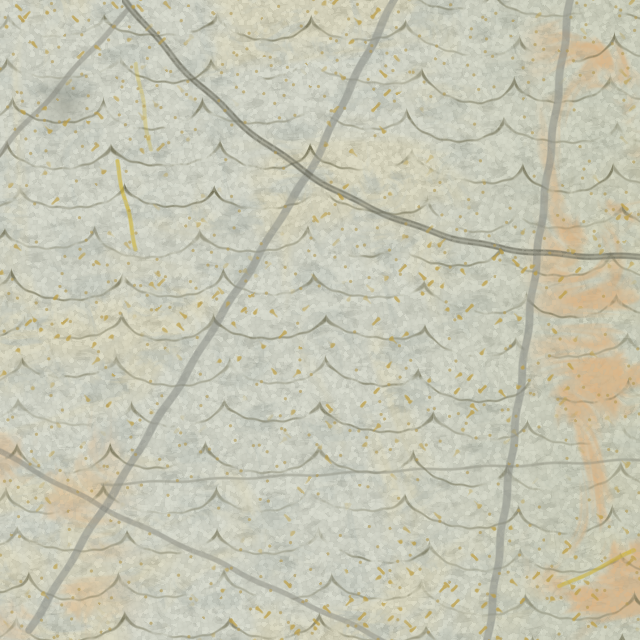
A WebGL 2 fragment shader for this pattern:

```glsl
#version 300 es
precision highp float;
uniform vec2 u_resolution;
out vec4 fragColor;

float hash(vec2 c) {
  return fract(sin(dot(c, vec2(41.3, 289.1))) * 4375.5);
}

// Layered, warped sines, roughly -1 to 1
float mottle(vec2 p) {
  float sum = 0.0, amp = 0.7;
  for (int i = 0; i < 5; i++) {
    p = mat2(0.8, -0.6, 0.6, 0.8) * p * 1.8 + 1.7;
    p += 0.7 * sin(p.yx);
    sum += amp * sin(p.x) * sin(p.y);
    amp *= 0.65;
  }
  return sum;
}

// Cellular noise: distance to the nearest point, and its random id
vec2 cells(vec2 p) {
  vec2 nearest = vec2(9.0, 0.0);
  for (int j = -1; j <= 1; j++)
    for (int i = -1; i <= 1; i++) {
      vec2 c = floor(p) + vec2(i, j);
      float d = length(c + vec2(hash(c), hash(c + 57.0)) - p);
      if (d < nearest.x) nearest = vec2(d, hash(c + 113.0));
    }
  return nearest;
}

float stroke(float d, float halfWidth) {
  float px = 1.0 / min(u_resolution.x, u_resolution.y);
  return 1.0 - smoothstep(halfWidth - px, halfWidth + px, d);
}

float segment(vec2 p, vec2 a, vec2 b) {
  vec2 ab = b - a;
  return length(p - a - ab * clamp(dot(p - a, ab) / dot(ab, ab), 0.0, 1.0));
}

// Rows of sagging arcs with raised cusps; y runs down
float scallops(vec2 p) {
  float ink = 0.0;
  float sink = 0.033 * smoothstep(0.5, 0.82, p.x);
  float nearRow = floor((p.y - sink - 0.026) * 14.9);
  for (int k = -1; k <= 1; k++) {
    float row = nearRow + float(k);
    float shift = 0.32 * (hash(vec2(row, 3.0)) - 0.5);
    float u = p.x * 6.35 - 0.1 + shift + 0.07 * sin(p.x * 13.0 + row * 2.3);
    vec2 id = vec2(floor(u), row);
    float s = abs(2.0 * fract(u) - 1.0);
    float depth = mix(0.028, 0.039, hash(id));
    float rise = 0.75 * pow(s, 2.3) + 0.25 * pow(s, 12.0);
    float slope = depth * 12.7 * (1.72 * pow(s, 1.3) + 3.0 * pow(s, 11.0));
    float y = 0.026 + row / 14.9 + sink + depth * (1.0 - rise)
            + 0.003 * sin(p.x * 17.0 + row * 1.9) + 0.001 * sin(p.x * 210.0 + row);
    float d = abs(p.y - y) / sqrt(1.0 + slope * slope);
    float wear = mix(0.4, 1.0, hash(id + 20.0)) * (0.8 + 0.35 * smoothstep(0.7, 1.0, s));
    wear *= smoothstep(-0.9, 0.3, mottle(p * 16.0 + row));
    ink = max(ink, wear * stroke(d, 0.0016 + 0.0009 * smoothstep(0.75, 1.0, s)));
  }
  return ink;
}

void main() {
  vec2 p = gl_FragCoord.xy / u_resolution;
  p.y = 1.0 - p.y;
  float cloud = mottle(p * 5.0), patches = mottle(p * 21.0 + 4.0);
  vec2 grain = cells(p * 150.0);
  float rough = 0.75 + 0.35 * grain.y;

  // Mottled plaster ground
  vec3 color = mix(vec3(0.81, 0.82, 0.77), vec3(0.83, 0.82, 0.73), smoothstep(-0.1, 0.8, cloud));
  color = mix(color, vec3(0.75, 0.77, 0.73), 0.7 * smoothstep(0.0, 0.9, patches));
  color = mix(color, vec3(0.77, 0.78, 0.69), 0.5 * smoothstep(0.55, 0.95, p.x));
  color += 0.065 * (grain.y - 0.5) + 0.03 * (0.5 - grain.x);
  color -= 0.05 * smoothstep(0.2, 0.9, mottle(p * 47.0));
  color -= 0.13 * exp(-900.0 * dot(p - vec2(0.1, 0.16), p - vec2(0.1, 0.16))) * rough;

  // Rust stains near the right edge and lower left
  float stainArea = smoothstep(0.8, 0.9, p.x)
                  + 0.6 * smoothstep(0.25, 0.1, p.x) * smoothstep(0.55, 0.72, p.y);
  float stain = stainArea * smoothstep(-0.1, 0.8, mottle(p * 10.0 + 2.0)) * rough;
  color = mix(color, vec3(0.86, 0.67, 0.46), 0.65 * stain);

  // Scalloped ink
  color = mix(color, vec3(0.40, 0.39, 0.28), 0.72 * scallops(p) * rough);

  // Broad grey bands
  vec2 q = p + 0.0015 * vec2(sin(p.y * 70.0), sin(p.x * 60.0));
  float band = min(segment(q, vec2(0.62, -0.01), vec2(0.482, 0.271)),
                   segment(q, vec2(0.482, 0.271), vec2(0.045, 0.985)));
  band = min(band, segment(q, vec2(0.892, -0.01), vec2(0.761, 1.01)));
  color = mix(color, vec3(0.55, 0.56, 0.53), 0.62 * stroke(band, 0.006) * rough);

  // Sweeping twin line
  float t = max((1.0 - q.x) / 0.8, 0.0);
  float sweepSlope = 1.265 * pow(t, 1.565);
  float sweep = abs(q.y - 0.401 + 0.395 * pow(t, 2.565)) / sqrt(1.0 + sweepSlope * sweepSlope);
  float sweepInk = 0.45 * stroke(sweep, 0.005) + 0.3 * stroke(abs(sweep - 0.003), 0.0015);
  color = mix(color, vec3(0.43, 0.43, 0.37), sweepInk * step(0.19, p.x) * rough);

  // Faint crossing lines
  float faint = min(segment(q, vec2(0.2, 0.015), vec2(-0.01, 0.25)),
                    segment(q, vec2(-0.01, 0.7), vec2(0.163, 0.795)));
  faint = min(faint, segment(q, vec2(0.163, 0.795), vec2(0.62, 1.01)));
  color = mix(color, vec3(0.52, 0.52, 0.48), 0.5 * stroke(faint, 0.004) * rough);
  float level = segment(q, vec2(0.16, 0.757), vec2(1.01, 0.718));
  color = mix(color, vec3(0.52, 0.52, 0.46), 0.45 * stroke(level, 0.002) * rough);

  // Ochre streaks
  float streak = stroke(segment(q, vec2(0.182, 0.25), vec2(0.213, 0.39)), 0.003)
               + 0.5 * stroke(segment(q, vec2(0.213, 0.1), vec2(0.235, 0.235)), 0.003)
               + stroke(segment(q, vec2(0.875, 0.917), vec2(0.99, 0.86)), 0.003);
  color = mix(color, vec3(0.80, 0.70, 0.22), 0.65 * streak * rough);

  // Scattered ochre and dark specks
  vec2 speck = cells(p * 48.0 + 0.15 * sin(p.yx * 300.0));
  float clump = smoothstep(-0.7, 0.5, mottle(p * 4.0 + 9.0));
  float dot1 = step(0.84, speck.y) * (1.0 - smoothstep(0.1, 0.27, speck.x));
  color = mix(color, vec3(0.74, 0.62, 0.27), 0.75 * dot1 * clump);
  vec2 fleck = cells(p * 90.0 + 31.0);
  float dot2 = step(0.93, fleck.y) * (1.0 - smoothstep(0.12, 0.32, fleck.x));
  color = mix(color, vec3(0.70, 0.60, 0.32), 0.6 * dot2);
  float pit = step(0.997, fleck.y) * (1.0 - smoothstep(0.15, 0.35, fleck.x));
  color = mix(color, vec3(0.27, 0.17, 0.15), 0.85 * pit);

  fragColor = vec4(clamp(color, 0.0, 1.0), 1.0);
}
```
